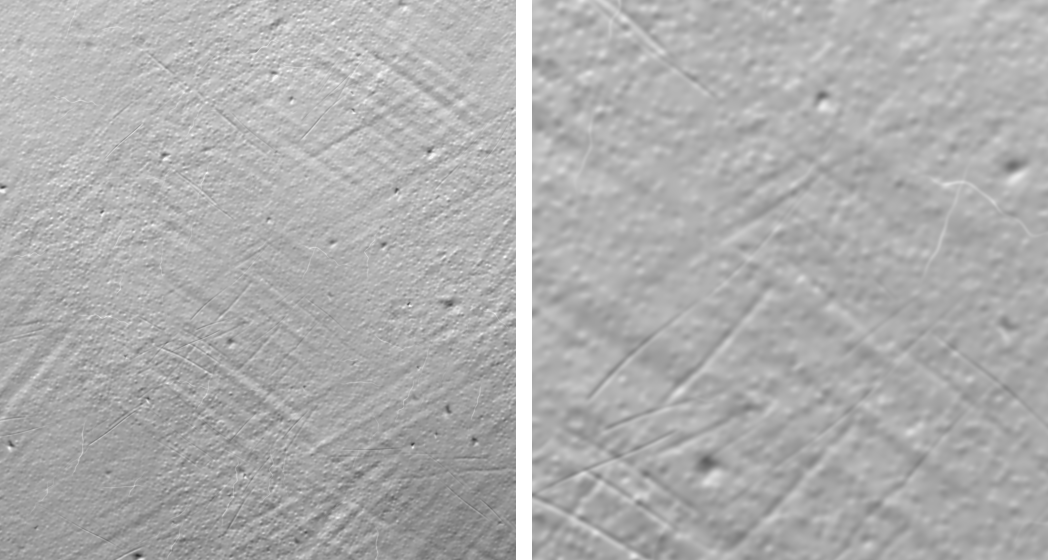
Left: the whole. Right: its middle third, enlarged.
Reproduce this texture procedurally as a WebGL 2 fragment shader.

```glsl
#version 300 es
precision highp float;
// Worn grey metal under raking light: a soft exposure falloff carries
// embossed cellular grain, brushed streaks stretched along several
// directions, bundles of broken scratches, pale threads and small pits.
uniform vec2 u_resolution;
out vec4 fragColor;

const vec2 LIGHT = vec2(-0.35, 0.94);
const int SCRATCHES = 84;
const int BUNDLE = 3;
const int THREADS = 56;
const int PITS = 80;

vec3 hash3(vec2 p) {
    vec3 q = fract(p.xyx * vec3(0.1031, 0.1030, 0.0973));
    q += dot(q, q.yxz + 33.33);
    return fract((q.xxy + q.yzz) * q.zyx);
}

// Turns p into a frame whose x axis points along the given angle.
vec2 turn(vec2 p, float angle) {
    float c = cos(angle), s = sin(angle);
    return vec2(c * p.x + s * p.y, c * p.y - s * p.x);
}

float layeredSines(vec2 p) {
    float sum = 0.0, amp = 0.5;
    for (int i = 0; i < 4; i++) {
        sum += amp * sin(p.x + 1.7 * sin(0.8 * p.y + float(i)));
        p = turn(p, 1.1) * 1.9 + 2.3;
        amp *= 0.6;
    }
    return sum;
}

// Slope towards the light of random soft bumps, one per cell.
float relief(vec2 p, vec2 light) {
    vec2 cell = floor(p);
    float sum = 0.0;
    for (int y = -1; y <= 1; y++)
    for (int x = -1; x <= 1; x++) {
        vec2 id = cell + vec2(x, y);
        vec3 h = hash3(id);
        vec2 d = p - id - h.xy;
        sum += (2.0 * h.z - 1.0) * dot(d, light) * exp(-4.0 * dot(d, d));
    }
    return 11.0 * sum;
}

float streaks(vec2 p, float angle, vec2 frequency, float seed) {
    float patches = smoothstep(-0.2, 0.6, layeredSines(p * 5.5 + seed));
    vec2 q = turn(p, angle);
    q.y += 0.004 * sin(q.x * 7.0 + seed);
    return patches * relief(q * frequency + seed, vec2(0.0, 1.0));
}

float bell(float x) { return exp(-x * x); }

// Strength along a worn line: tapered ends, faint and missing parts.
float wornLine(float x, float halfLength, float seed) {
    float taper = 1.0 - smoothstep(0.3, 1.0, abs(x) / halfLength);
    return taper * smoothstep(-0.55, 0.5, layeredSines(vec2(x * 38.0, seed * 3.7)));
}

// Groups of nearly parallel grooves, each a dark core with a lit lower lip.
float scratches(vec2 p, float aspect, float pixel) {
    float sum = 0.0;
    for (int i = 0; i < SCRATCHES; i++) {
        int group = i / BUNDLE;
        vec3 place = hash3(vec2(group, 17)), form = hash3(vec2(i, 53));
        int family = group % 7;
        float angle = family < 4 ? mix(0.42, 0.98, place.z)
                    : family < 6 ? mix(-0.75, -0.45, place.z)
                    : mix(0.0, 0.25, place.z);
        vec2 q = turn(p - place.xy * vec2(aspect, 1.0), angle + 0.12 * (form.x - 0.5));
        q += vec2(0.16, 0.05) * (form.yx - 0.5);
        q.y += (form.y - 0.5) * 0.9 * q.x * q.x + 0.0012 * sin(q.x * 55.0 + form.z * 6.0);
        float width = max(mix(0.0012, 0.0034, form.z * form.z), 0.6 * pixel);
        float lip = mix(0.5, 1.2, form.x);
        sum += mix(0.035, 0.13, form.y * form.y)
             * wornLine(q.x, mix(0.07, 0.22, form.z), float(i))
             * (lip * bell(q.y / width + 1.5) - bell(q.y / width));
    }
    return sum;
}

// Short pale threads that wander and break up.
float threads(vec2 p, float aspect, float pixel) {
    float sum = 0.0;
    for (int i = 0; i < THREADS; i++) {
        vec3 place = hash3(vec2(i, 91)), form = hash3(vec2(i, 131));
        float angle = i % 3 == 0 ? mix(-0.5, 0.4, form.x) : mix(0.8, 1.7, form.x);
        vec2 q = turn(p - place.xy * vec2(aspect, 1.0), angle);
        q.y += mix(0.002, 0.012, form.y) * layeredSines(vec2(q.x * 50.0, i));
        sum += mix(0.05, 0.12, place.z) * wornLine(q.x, mix(0.03, 0.11, form.z), float(i) + 0.5)
             * bell(q.y / max(0.0013, 0.6 * pixel));
    }
    return sum;
}

// Dents, denser towards the top: shaded upper wall, lit lower wall.
float pits(vec2 p, float aspect) {
    float sum = 0.0;
    for (int i = 0; i < PITS; i++) {
        vec3 place = hash3(vec2(i, 211)), form = hash3(vec2(i, 307));
        vec2 center = vec2(place.x * aspect, 1.0 - pow(place.y, 1.4));
        float radius = mix(0.003, 0.0095, form.x * form.x);
        vec2 d = turn(p - center, form.y - 0.5) / radius;
        d.x /= mix(0.8, 1.7, form.z);
        d += 0.25 * sin(d.yx * 2.3 + form.xy * 6.0);
        float strength = mix(0.08, 0.45, place.z * place.z);
        sum += strength * (0.8 * bell(length(d + vec2(-0.2, 0.75)) * 1.3)
                         - bell(length(d - vec2(-0.2, 0.5)) * 1.2));
    }
    return sum;
}

void main() {
    vec2 p = gl_FragCoord.xy / u_resolution.y;
    float aspect = u_resolution.x / u_resolution.y, pixel = 1.0 / u_resolution.y;

    // Exposure: bright above, dim below, darkest in the lower right corner
    float tone = mix(0.595, 0.742, smoothstep(-0.15, 1.0, p.y));
    tone -= 0.07 * smoothstep(0.4, 0.0, distance(p, vec2(aspect, 0.0)));
    tone += 0.022 * layeredSines(p * 12.0);

    // Grain, rougher in patches, with pale flecks
    float rough = 0.7 + 0.6 * smoothstep(-0.4, 0.6, layeredSines(p * 9.0 + 5.0));
    float fine = relief(p * 165.0 + 4.0, LIGHT);
    tone += rough * (0.010 * relief(p * 34.0, LIGHT) + 0.017 * relief(p * 80.0 + 9.0, LIGHT)
                   + 0.031 * fine + 0.012 * max(fine - 1.0, 0.0));

    // Brushed streaks
    tone += 0.026 * streaks(p, 0.86, vec2(4.0, 58.0), 3.0);
    tone += 0.026 * streaks(p, 0.52, vec2(4.5, 75.0), 11.0);
    tone += 0.022 * streaks(p, -0.60, vec2(4.5, 70.0), 23.0);

    // Marks
    tone += scratches(p, aspect, pixel) + threads(p, aspect, pixel) + pits(p, aspect);
    fragColor = vec4(vec3(clamp(tone, 0.08, 0.96)), 1.0);
}
```
